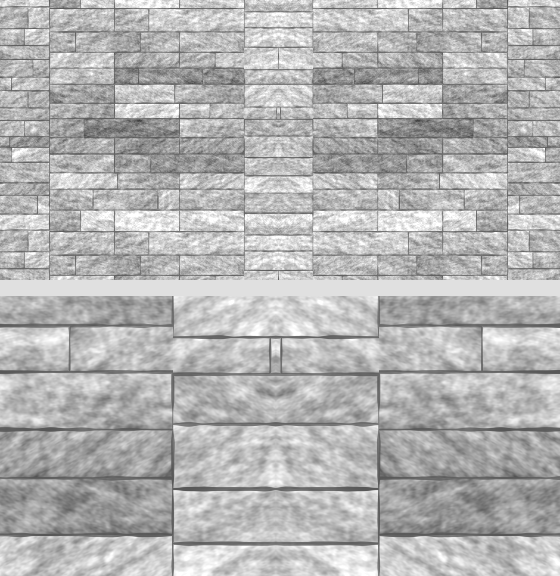
Top: the whole. Bottom: its middle third, enlarged.
Write a Shadertoy shader that draws this texture.

```glsl
#define TILE_HEIGHT 0.797
#define TILE_TOP 0.034
#define MIRROR_X 0.995
#define PANEL_START 0.177
#define PANEL_WIDTH 0.2318
#define COURSES 12.0
#define SIDE_COURSES 14.0
#define SEAM_WIDTH 0.0019
#define SEAM_SHADE 0.34
#define STONE_SHADE 0.765
#define TONE_SPREAD 0.24
#define ROUGHNESS 0.62

const float TAU = 6.2832;

// Per course: first panel of a split pair, then its two breaks in panel widths
const vec3 BREAKS[12] = vec3[](
    vec3(1, 0.53, 2), vec3(0, 0.40, 1.4), vec3(2, 0.55, 1.53), vec3(1, 0.37, 1.36),
    vec3(1, 0.93, 2), vec3(2, 0.47, 1.5), vec3(0, 0.53, 2), vec3(1, 1, 2),
    vec3(1, 0.56, 2), vec3(0, 1.05, 2), vec3(0, 0.67, 1.67), vec3(0, 0.48, 1));

// Tone shift of each split pair
const float PAIR_TONE[12] = float[](
    0.06, 0.0, -0.03, -0.17, 0.0, 0.04, -0.09, -0.03, -0.12, 0.02, 0.03, 0.0);

float hash(vec2 p) {
    return fract(sin(dot(p, vec2(127.1, 311.7))) * 43758.5453);
}

float noise(vec2 p) {
    vec2 cell = floor(p), f = fract(p);
    f = f * f * (3.0 - 2.0 * f);
    return mix(mix(hash(cell), hash(cell + vec2(1, 0)), f.x),
               mix(hash(cell + vec2(0, 1)), hash(cell + vec2(1, 1)), f.x), f.y);
}

float fbm(vec2 p) {
    float sum = 0.0, gain = 0.34;
    for (int i = 0; i < 5; i++) {
        sum += gain * noise(p);
        p = mat2(1.6, 1.2, -1.2, 1.6) * p + 5.3;
        gain *= 0.72;
    }
    return sum;
}

// Height of the bed joint above a course, in tiles
float bedJoint(float course, float count, float zone) {
    float jitter = hash(vec2(mod(course, count), zone + 3.0)) - 0.5;
    return (course + 0.35 * jitter) / count + 0.018 * sin(TAU * course / count);
}

// Left and right ends of the stone at q, in panels
vec2 stoneEnds(float q, float course) {
    if (q < 0.0) {
        float split = -0.62 + 0.45 * hash(vec2(course, 8.0));
        if (hash(vec2(course, 21.0)) < 0.4) return vec2(-2, 0);
        return q < split ? vec2(-2, split) : vec2(split, 0);
    }
    vec3 b = BREAKS[int(course)];
    float u = q - b.x;
    if (u < 0.0 || u >= 2.0) return floor(q) + vec2(0, 1);
    return b.x + (u < b.y ? vec2(0, b.y) : u < b.z ? b.yz : vec2(b.z, 2));
}

void mainImage(out vec4 fragColor, in vec2 fragCoord) {
    float px = 1.0 / iResolution.y;
    vec2 p = vec2(fragCoord.x, iResolution.y - fragCoord.y) * px;
    p.x = MIRROR_X - abs(p.x - MIRROR_X);

    // Find the course
    float q = (p.x - PANEL_START) / PANEL_WIDTH;
    float t = (p.y - TILE_TOP) / TILE_HEIGHT;
    float zone = q < 0.0 ? 0.0 : q < 3.0 ? 1.0 : 2.0;
    float count = q < 0.0 ? SIDE_COURSES : COURSES;
    float row = floor(t * count);
    if (t < bedJoint(row, count, zone)) row -= 1.0;
    else if (t >= bedJoint(row + 1.0, count, zone)) row += 1.0;
    float course = mod(row, count);

    // Distances to the stone's edges
    vec2 ends = stoneEnds(q, course);
    float side = min(q - ends.x, ends.y - q) * PANEL_WIDTH;
    float top = (t - bedJoint(row, count, zone)) * TILE_HEIGHT;
    float bottom = (bedJoint(row + 1.0, count, zone) - t) * TILE_HEIGHT;

    // Tone of each stone
    vec2 local = vec2(p.x, p.y - floor(row / count) * TILE_HEIGHT);
    vec2 id = vec2(floor(ends.x * 20.0 + 0.5), course + 0.37);
    float seed = hash(id), slant = hash(id + 4.7) - 0.5;
    float shade = STONE_SHADE + TONE_SPREAD * (seed - 0.5);
    shade += 0.035 * cos(TAU * (course / count - 0.93));
    if (q >= 0.0) {
        float pair = q - BREAKS[int(course)].x;
        if (pair >= 0.0 && pair < 2.0) shade += PAIR_TONE[int(course)];
    }

    // Split-face relief, stains and grain
    vec2 face = local + 7.0 * vec2(seed, slant);
    face.y += face.x * slant * 0.9;
    face *= vec2(16, 28);
    float relief = fbm(face);
    shade += ROUGHNESS * (relief - fbm(face + vec2(0.12, 0.2)));
    shade += 0.32 * (relief - 0.49);
    shade += 0.12 * (noise(face * 0.35 + 9.0) - 0.5);
    shade += 0.11 * (noise(local * 190.0) - 0.5);

    // Lit upper lip, shaded lower lip, thin dark joints
    shade += 0.05 * exp(-top / 0.007);
    shade -= 0.10 * exp(-bottom / 0.006);
    float wobble = 0.0022 * (noise(local * 55.0) - 0.5);
    float edge = min(min(top, bottom), side + 0.0005) + wobble;
    float joint = 1.0 - smoothstep(SEAM_WIDTH - 0.6 * px, SEAM_WIDTH + 0.6 * px, edge);
    joint *= 0.6 + 0.4 * noise(local * 18.0);
    shade = mix(shade, SEAM_SHADE, joint);

    fragColor = vec4(vec3(clamp(shade, 0.0, 1.0)), 1.0);
}
```
